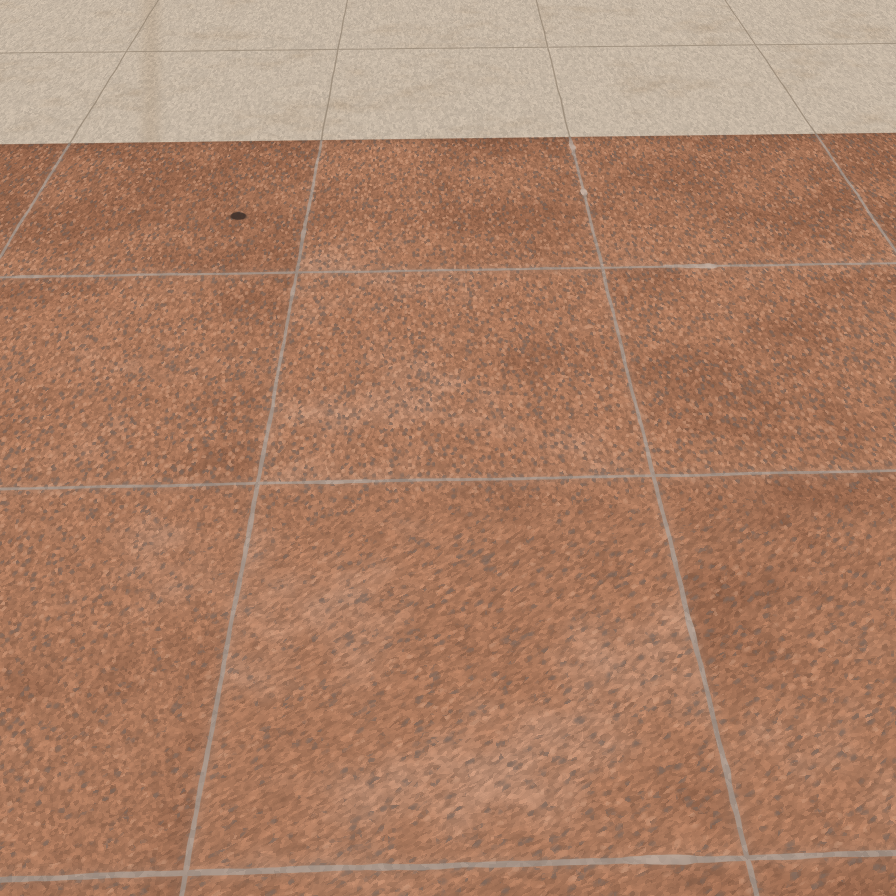
Reproduce this texture procedurally as a WebGL 2 fragment shader.

```glsl
#version 300 es
precision highp float;

#define VANISH vec2(0.478, 1.488)
#define SLAB_WIDTH 0.432
#define ROW_SCALE 3.454
#define ROW_SHIFT 2.375
#define TILT 0.02
#define PALE_ROW 3.0
#define JOINT_HALF 0.0023
#define GRAIN_DENSITY 88.0
#define GRAIN_CONTRAST 0.23
#define BLOTCH 0.42

uniform vec2 u_resolution;
out vec4 fragColor;

const vec3 RED_DARK = vec3(0.585, 0.40, 0.30);
const vec3 RED_MID = vec3(0.66, 0.465, 0.355);
const vec3 RED_WORN = vec3(0.715, 0.54, 0.44);
const vec3 FLECK_GREY = vec3(0.49, 0.425, 0.39);
const vec3 FLECK_LIGHT = vec3(0.77, 0.60, 0.49);
const vec3 PALE = vec3(0.775, 0.715, 0.645);
const vec3 PALE_STAIN = vec3(0.72, 0.645, 0.56);
const vec3 MORTAR = vec3(0.65, 0.585, 0.54);
const vec3 PALE_JOINT = vec3(0.57, 0.51, 0.44);
const vec3 DEBRIS = vec3(0.23, 0.18, 0.16);

vec2 hash2(vec2 p) {
  vec3 q = fract(p.xyx * vec3(0.1031, 0.1030, 0.0973));
  q += dot(q, q.yzx + 33.33);
  return fract((q.xx + q.yz) * q.zy);
}

// Nearest cell: x = distance, y = random tone of that cell
vec2 cells(vec2 p) {
  vec2 base = floor(p), nearest = vec2(9.0, 0.0);
  for (int j = -1; j <= 1; j++)
    for (int i = -1; i <= 1; i++) {
      vec2 id = base + vec2(i, j);
      float dist = length(id + hash2(id) - p);
      if (dist < nearest.x) nearest = vec2(dist, hash2(id + 71.0).x);
    }
  return nearest;
}

// Layered, warped sines in about -1..1
float waves(vec2 p) {
  float sum = 0.0, amp = 0.5;
  for (int i = 0; i < 4; i++) {
    sum += amp * sin(p.x + 1.7 * sin(p.y * 0.8 + float(i))) * cos(p.y - 0.6 * p.x);
    p = mat2(1.5, 1.1, -1.1, 1.5) * p + 2.3;
    amp *= 0.62;
  }
  return sum;
}

// Coverage of a line with the given half width
float stroke(float dist, float halfWidth, float px) {
  return (1.0 - smoothstep(halfWidth - px, halfWidth + px, dist))
    * min(1.0, 2.0 * halfWidth / px);
}

void main() {
  vec2 uv = gl_FragCoord.xy / u_resolution;
  float px = 0.75 / min(u_resolution.x, u_resolution.y);

  // Ground plane: slab coordinates from perspective depth
  float depth = VANISH.y - uv.y;
  float rowDepth = depth * (1.0 + TILT * (uv.x - 0.5));
  vec2 slab = vec2((uv.x - VANISH.x) / (SLAB_WIDTH * depth) + 0.429,
                   ROW_SCALE / rowDepth - ROW_SHIFT);
  vec2 tile = floor(slab);
  vec2 tileRandom = hash2(tile + 17.0);
  float toUnitsY = rowDepth * rowDepth / ROW_SCALE;
  float pale = smoothstep(-px, px, (slab.y - PALE_ROW) * toUnitsY);

  // Mineral grain, drawn out into slanted streaks on the near slabs
  vec2 grainPos = GRAIN_DENSITY * vec2(slab.x, -log(depth) / SLAB_WIDTH) + 200.0;
  vec2 streakPos = mat2(0.48, -0.62, 0.28, 1.06) * grainPos;
  float nearby = smoothstep(1.05, 0.75, slab.y) * smoothstep(-0.8, 0.7, slab.x);
  vec2 fine = cells(grainPos);
  vec2 streak = cells(streakPos);
  vec2 grain = mix(fine, streak, 0.8 * nearby);
  float speck = cells(mix(grainPos, streakPos, step(0.5, nearby)) * 1.7 + 40.0).y - 0.5;
  float crystal = smoothstep(0.8, 0.15, grain.x);

  // Slab colour: tone per slab, blotches and scuffed patches
  float blotch = waves(slab * vec2(4.0, 4.6) + tileRandom * 20.0);
  float mottle = waves(slab * 19.0);
  float tone = 0.44 + BLOTCH * blotch + 0.13 * mottle + 0.3 * (tileRandom.x - 0.5);
  tone -= 0.25 * smoothstep(1.9, 2.4, slab.y);
  vec3 red = mix(RED_DARK, RED_MID, smoothstep(0.0, 0.5, tone));
  red = mix(red, RED_WORN, smoothstep(0.5, 1.0, tone));
  red *= 1.0 + GRAIN_CONTRAST * ((grain.y - 0.5) * (0.3 + crystal) + 0.7 * speck);
  red = mix(red, FLECK_GREY, 0.6 * crystal * smoothstep(0.26, 0.12, grain.y));
  red = mix(red, FLECK_LIGHT, 0.45 * crystal * smoothstep(0.82, 0.94, grain.y));
  float stain = smoothstep(0.1, 0.9, 0.45 * blotch + 0.25 * mottle + 0.1);
  stain = max(stain, 0.6 * smoothstep(0.02, 0.0, abs(uv.x - 0.168)));
  vec3 stone = mix(PALE, PALE_STAIN, stain);
  stone *= 1.0 + GRAIN_CONTRAST * (0.35 * (fine.y - 0.5) + 0.3 * speck);
  vec3 colour = mix(red, stone, pale);

  // Joints: thin wavering mortar with a few chips; hairlines between pale slabs
  vec2 line = floor(slab + 0.5);
  vec2 wobble = 0.003 * vec2(waves(vec2(slab.y * 9.0, line.x)),
                             waves(vec2(slab.x * 9.0, line.y + 5.0)));
  vec2 jointDist = abs(slab - line + wobble) * vec2(SLAB_WIDTH * depth, toUnitsY);
  float ragged = 0.95 + 0.25 * waves(slab * 23.0);
  float chips = smoothstep(0.3, 0.75, waves(slab * 9.0 + 4.0));
  chips *= 0.6 + 0.9 * step(0.5, line.x) * smoothstep(0.9, 1.2, slab.y);
  float halfWidth = JOINT_HALF * depth * mix(max(0.6, ragged + chips), 0.6, pale);
  float nearRow = mix(0.68, 1.15, smoothstep(0.5, -0.2, slab.y));
  float across = stroke(jointDist.y, nearRow * halfWidth, px);
  across *= step(0.5, abs(line.y - PALE_ROW));
  float along = stroke(jointDist.x, halfWidth, px);
  float joint = max(along, across);
  float dustDist = min(jointDist.x, jointDist.y + step(abs(line.y - PALE_ROW), 0.5));
  float dust = exp(-dustDist / (0.005 * depth));
  colour = mix(colour, MORTAR, 0.25 * dust * (1.0 - pale));
  vec3 mortar = MORTAR * (1.0 + 0.1 * (fine.y - 0.5) + 0.06 * mottle + 0.12 * chips);
  colour = mix(colour, mix(mortar, PALE_JOINT, pale), joint * mix(0.92, 0.75, pale));

  // Shaded edge below the pale slabs, and one scrap of debris
  float edge = (PALE_ROW - slab.y) * toUnitsY;
  colour *= 1.0 - 0.12 * (1.0 - pale) * exp(-max(edge, 0.0) / 0.005);
  vec2 scrap = (uv - vec2(0.266, 0.759)) * vec2(1.0, 2.1);
  scrap.y += 12.0 * scrap.x * scrap.x;
  colour = mix(colour, DEBRIS, 0.85 * stroke(length(scrap), 0.009, 2.0 * px));

  fragColor = vec4(clamp(colour, 0.0, 1.0), 1.0);
}
```
